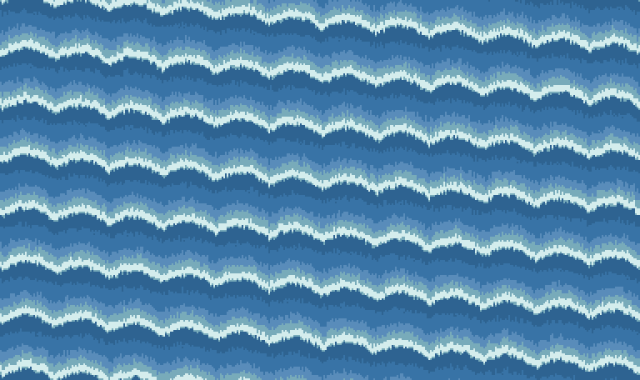
Write a WebGL 2 fragment shader that draws this pattern.

```glsl
#version 300 es
precision highp float;

#define WAVES_ACROSS 12.0
#define CELLS_PER_WAVE 32.0
#define ARCH_HEIGHT 0.19
#define CUSP_X 0.047
#define ROW_OFFSET 0.083
#define TOOTH_HEIGHT 0.075
#define EDGE_RAGGEDNESS 0.07
#define SPECKLE 0.035
#define SAMPLES 3

uniform vec2 u_resolution;
out vec4 fragColor;

const float PI = 3.14159265;
const vec3 DEEP  = vec3(0.18, 0.39, 0.57);
const vec3 MID   = vec3(0.22, 0.45, 0.65);
const vec3 LIGHT = vec3(0.35, 0.55, 0.73);
const vec3 TEAL  = vec3(0.47, 0.67, 0.73);
const vec3 FOAM  = vec3(0.83, 0.93, 0.93);

float hash(vec2 p) {
    vec3 q = fract(vec3(p.xyx) * 0.1031);
    q += dot(q, q.yzx + 33.33);
    return fract((q.x + q.y) * q.z);
}

// Signed random offset for one column of one band edge
float ragged(float column, float row, float edge) {
    return hash(vec2(column + 17.0 * edge, row * 7.0 + edge * 31.0)) - 0.5;
}

// Colour at a point measured in wave lengths
vec3 waveColor(vec2 p) {
    vec2 cell = floor(p * CELLS_PER_WAVE);
    vec2 q = (cell + 0.5) / CELLS_PER_WAVE;

    // Scalloped crest, sinking one row over the full width
    float arch = sin(PI * fract(q.x - CUSP_X));
    float height = q.y + (q.x - CUSP_X) / WAVES_ACROSS - ROW_OFFSET - ARCH_HEIGHT * arch;
    float row = floor(height + 0.35);
    height += TOOTH_HEIGHT * ragged(cell.x, row, 0.0);
    float rise = fract(height);
    row = floor(height);

    // Upper bands flatten with distance from the crest
    float flatten = ARCH_HEIGHT * (0.64 - arch);
    float speck = SPECKLE * (hash(cell + 211.0) - 0.5);
    float level = rise + speck;
    float foamTop  = 0.125 + 0.5 * EDGE_RAGGEDNESS * ragged(cell.x, row, 1.0);
    float tealTop  = 0.26 + EDGE_RAGGEDNESS * ragged(cell.x, row, 2.0);
    float lightTop = 0.42 + EDGE_RAGGEDNESS * ragged(cell.x, row, 3.0) + 0.15 * flatten;
    float midTop   = 0.71 + EDGE_RAGGEDNESS * ragged(cell.x, row, 4.0) + 0.5 * flatten;
    float fringe   = 0.97 + 0.5 * EDGE_RAGGEDNESS * ragged(cell.x, row, 5.0);

    vec3 color = FOAM;
    color = mix(color, TEAL, step(foamTop, level));
    color = mix(color, LIGHT, step(tealTop, level));
    color = mix(color, MID, step(lightTop, level));
    color = mix(color, DEEP, step(midTop, level));
    return mix(color, TEAL, step(fringe, rise));
}

void main() {
    // Average a grid of samples to smooth the cell edges
    vec3 sum = vec3(0.0);
    for (int j = 0; j < SAMPLES; j++) {
        for (int i = 0; i < SAMPLES; i++) {
            vec2 offset = (vec2(i, j) + 0.5) / float(SAMPLES) - 0.5;
            sum += waveColor((gl_FragCoord.xy + offset) / u_resolution.x * WAVES_ACROSS);
        }
    }
    fragColor = vec4(sum / float(SAMPLES * SAMPLES), 1.0);
}
```
